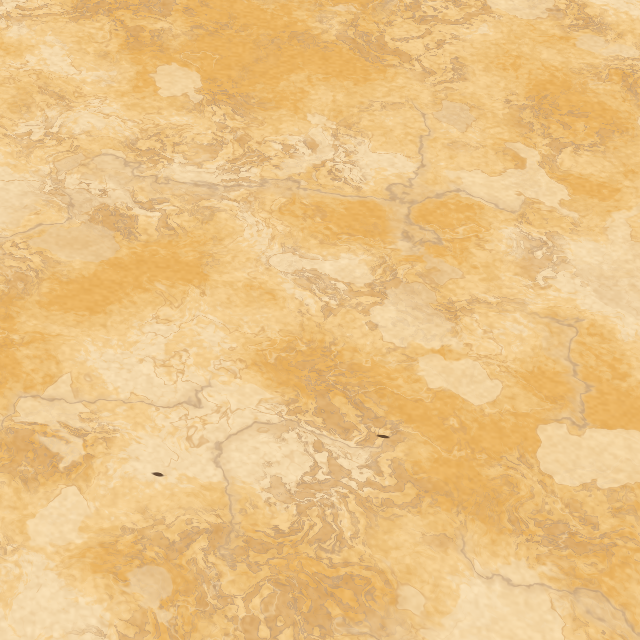
Reproduce this texture procedurally as a WebGL 1 fragment shader.

```glsl
precision highp float;
// Honey-coloured marble floor seen at a slant: layered noise blends the golden
// tones, contour bands make cream patches, curled rims and thin veins, and
// cellular noise adds pebbled grain, grey-brown speckle and a rare dark pit.
uniform vec2 u_resolution;

// Palette
const vec3 DEEP_GOLD = vec3(0.92, 0.71, 0.39);
const vec3 GOLD      = vec3(0.935, 0.765, 0.49);
const vec3 HONEY     = vec3(0.955, 0.805, 0.56);
const vec3 CREAM     = vec3(0.96, 0.855, 0.68);
const vec3 BEIGE     = vec3(0.91, 0.78, 0.59);
const vec3 OCHRE     = vec3(0.85, 0.66, 0.42);
const vec3 GREY_VEIN = vec3(0.75, 0.62, 0.48);
const vec3 PIT       = vec3(0.30, 0.20, 0.13);

// Tuning
const float FORESHORTENING = 0.75;
const float SLANT = 0.22;
const float WARP = 0.09;
const float CLOUD_SCALE = 4.2;
const float CLOUD_CONTRAST = 1.15;
const float BLOTCH_SCALE = 13.0;
const float BLOTCH_STRENGTH = 0.32;
const float FLECK_SCALE = 42.0;
const float FLECK_STRENGTH = 0.30;
const float PATCH_SCALE = 7.0;
const float PATCH_LEVEL = 0.635;
const float VEIN_SCALE = 2.6;
const float PEBBLE_SCALE = 80.0;
const float GRAIN_SCALE = 140.0;
const float GRAIN_STRENGTH = 0.05;
const float PIT_SCALE = 6.0;
const float PIT_CHANCE = 0.015;

float hash(vec2 p) {
  return fract(sin(dot(p, vec2(127.1, 311.7))) * 43758.545);
}

vec2 hash2(vec2 p) {
  return vec2(hash(p), hash(p + 57.3));
}

float noise(vec2 p) {
  vec2 i = floor(p), f = fract(p);
  f = f * f * (3.0 - 2.0 * f);
  return mix(mix(hash(i), hash(i + vec2(1.0, 0.0)), f.x),
             mix(hash(i + vec2(0.0, 1.0)), hash(i + 1.0), f.x), f.y);
}

float fbm(vec2 p) {
  float sum = 0.0, weight = 0.5;
  for (int i = 0; i < 5; i++) {
    sum += weight * noise(p);
    p = mat2(1.6, 1.2, -1.2, 1.6) * p + 7.7;
    weight *= 0.52;
  }
  return sum;
}

// Distance to the nearest scattered cell centre
float cellular(vec2 p) {
  vec2 cell = floor(p);
  float nearest = 8.0;
  for (int y = -1; y <= 1; y++) {
    for (int x = -1; x <= 1; x++) {
      vec2 c = cell + vec2(float(x), float(y));
      nearest = min(nearest, length(c + hash2(c) - p));
    }
  }
  return nearest;
}

// Soft line where a field crosses a level
float contour(float field, float level, float width) {
  return 1.0 - smoothstep(0.0, width, abs(field - level));
}

// Sparse flat chips, one candidate per grid cell
float pits(vec2 p) {
  vec2 cell = floor(p);
  vec2 offset = fract(p) - mix(vec2(0.3), vec2(0.7), hash2(cell + 3.1));
  float edge = length(offset * vec2(1.0, 2.6)) + 0.04 * (noise(p * 20.0) - 0.5);
  return step(hash(cell + 9.4), PIT_CHANCE) * (1.0 - smoothstep(0.04, 0.08, edge));
}

void main() {
  vec2 uv = gl_FragCoord.xy / u_resolution;

  // Slanted floor plane, compressed towards the top
  vec2 floorPos = vec2((uv.x - 0.5) * (1.0 + 0.35 * uv.y),
                       uv.y * (1.1 + FORESHORTENING * uv.y) + SLANT * uv.x);
  vec2 bend = vec2(fbm(floorPos * 8.0 + 2.3), fbm(floorPos * 8.0 + 31.7)) - 0.5;
  vec2 stone = floorPos + WARP * bend;

  // Cloudy gold to cream body, broken up by blotches, flecks and pebbles
  float pebble = cellular(PEBBLE_SCALE * (floorPos + 0.04 * bend));
  float blotch = fbm(stone * BLOTCH_SCALE + 23.0);
  float fleck = fbm(floorPos * FLECK_SCALE + 20.0 * bend) - 0.5;
  float tone = 0.5 + CLOUD_CONTRAST * (fbm(stone * CLOUD_SCALE + 11.0) - 0.485)
             + BLOTCH_STRENGTH * (blotch - 0.485) + FLECK_STRENGTH * fleck
             + 0.10 * (0.45 - pebble);
  vec3 color = mix(DEEP_GOLD, GOLD, smoothstep(0.28, 0.41, tone));
  color = mix(color, HONEY, smoothstep(0.43, 0.54, tone));
  color = mix(color, CREAM, smoothstep(0.59, 0.70, tone));

  // Speckled grey-brown clusters with diffuse borders
  float cluster = smoothstep(0.47, 0.66, fbm(stone * 4.4 + 47.0));
  float speckle = fbm(floorPos * 48.0 + 12.0 * bend + 5.0);
  color = mix(color, OCHRE, cluster * 0.7 * smoothstep(0.44, 0.60, speckle));
  color = mix(color, GREY_VEIN, cluster * 0.7 * contour(speckle, 0.55, 0.06));
  color = mix(color, OCHRE, (0.12 + 0.25 * cluster) * smoothstep(0.45, 0.85, pebble));

  // Small curled rims around the blotches
  float curlPresence = smoothstep(0.50, 0.68, noise(floorPos * 7.0 + 17.0));
  color = mix(color, OCHRE, 0.6 * curlPresence * contour(blotch, 0.50, 0.022));
  color = mix(color, CREAM, 0.5 * curlPresence * contour(blotch, 0.55, 0.025));

  // Flat pale patches with thin darker rims
  float patchField = fbm(stone * PATCH_SCALE + 83.0);
  float pale = smoothstep(PATCH_LEVEL - 0.018, PATCH_LEVEL + 0.018, patchField);
  vec3 paleColor = mix(BEIGE, CREAM, smoothstep(0.30, 0.55, noise(stone * 4.0 + 19.0)));
  color = mix(color, paleColor, 0.75 * pale);
  float rimPresence = smoothstep(0.40, 0.70, noise(floorPos * 9.0 + 29.0));
  color = mix(color, OCHRE, 0.6 * rimPresence * contour(patchField, PATCH_LEVEL, 0.014));

  // Broken veins: a pale beige band with a fine grey core
  float veinField = noise(stone * VEIN_SCALE + 61.0) + 0.16 * (fbm(stone * 14.0) - 0.5);
  float veinPresence = smoothstep(0.42, 0.62, noise(floorPos * 4.0 + 71.0));
  color = mix(color, BEIGE, 0.7 * veinPresence * contour(veinField, 0.5, 0.04));
  color = mix(color, GREY_VEIN, 0.6 * veinPresence * contour(veinField, 0.51, 0.010));

  // Fine grain and pits
  float grain = noise(floorPos * GRAIN_SCALE) + 0.6 * noise(floorPos * GRAIN_SCALE * 0.5) - 0.8;
  color += GRAIN_STRENGTH * grain * vec3(0.7, 1.0, 1.3);
  color = mix(color, PIT, 0.85 * pits(floorPos * PIT_SCALE));
  gl_FragColor = vec4(clamp(color, 0.0, 1.0), 1.0);
}
```
